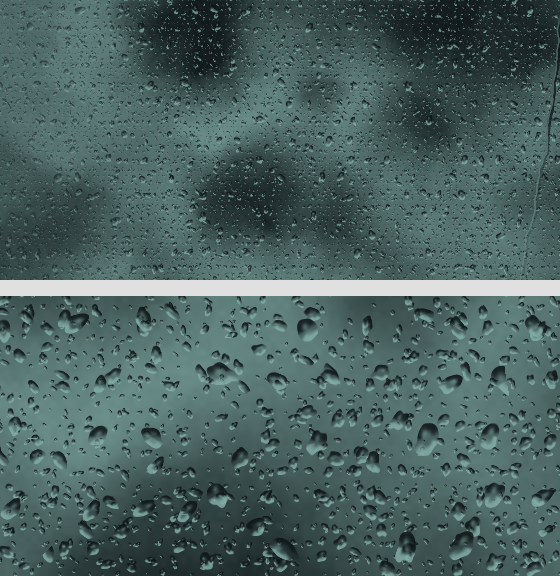
Top: the whole. Bottom: its middle third, enlarged.
Give the GLSL for this texture, as a Shadertoy shader.

```glsl
#define SHADOW_COLOR vec3(0.045, 0.070, 0.080)
#define MIST_COLOR vec3(0.470, 0.625, 0.605)
#define BASE_LIGHT 0.70
#define CLOUD_WARP 0.22
#define CLOUD_DETAIL 0.55
#define DROP_LAYERS 7
#define COARSEST_GRID 15.0
#define GRID_GROWTH 1.25
#define DROP_CHANCE 0.62
#define HIGHLIGHT_TONE 1.15
#define CLOUDS 12

// Position, radius and signed strength of each cloud mass
const vec4 cloudMass[CLOUDS] = vec4[](
    vec4(0.70, 0.90, 0.23, -0.62), vec4(0.78, 0.72, 0.13, -0.32),
    vec4(1.50, 1.00, 0.26, -0.42), vec4(1.80, 0.88, 0.30, -0.48),
    vec4(1.47, 0.56, 0.15, -0.48), vec4(0.88, 0.32, 0.18, -0.45),
    vec4(1.20, 0.23, 0.16, -0.40), vec4(1.14, 0.64, 0.07, -0.28),
    vec4(0.04, 0.18, 0.32, -0.24), vec4(1.10, 1.00, 0.22, -0.30),
    vec4(0.78, 0.56, 0.13, 0.18), vec4(1.92, 0.58, 0.16, 0.22));

vec3 hash3(vec2 p) {
    vec3 q = fract(p.xyx * vec3(0.1031, 0.1030, 0.0973));
    q += dot(q, q.yxz + 33.33);
    return fract((q.xxy + q.yzz) * q.zyx);
}

float noise(vec2 p) {
    vec2 cell = floor(p), f = fract(p);
    f = f * f * (3.0 - 2.0 * f);
    float low = mix(hash3(cell).x, hash3(cell + vec2(1, 0)).x, f.x);
    float high = mix(hash3(cell + vec2(0, 1)).x, hash3(cell + 1.0).x, f.x);
    return mix(low, high, f.y);
}

float fbm(vec2 p) {
    float sum = 0.0, amp = 0.5;
    for (int i = 0; i < 5; i++) {
        sum += amp * noise(p);
        p = mat2(1.6, 1.2, -1.2, 1.6) * p + 17.3;
        amp *= 0.5;
    }
    return sum;
}

// Blurred storm sky behind the glass
float skyTone(vec2 p) {
    vec2 warp = vec2(fbm(p * 4.0 + 3.0), fbm(p * 4.0 + 41.0)) - 0.48;
    vec2 w = p + CLOUD_WARP * warp;
    float tone = BASE_LIGHT - 0.14 * (p.x - 1.0) * (p.x - 1.0);
    tone += CLOUD_DETAIL * (fbm(w * 3.5 + 9.0) - 0.48);
    for (int i = 0; i < CLOUDS; i++) {
        vec2 d = (w - cloudMass[i].xy) / cloudMass[i].z;
        tone += cloudMass[i].w * exp(-pow(dot(d, d), 1.4));
    }
    return clamp(tone, 0.07, 0.95);
}

// One layer of drops: dark on one rim, a bright crescent on the other
float addDrops(float tone, vec2 p, float layer, float pixel) {
    float grid = COARSEST_GRID * pow(GRID_GROWTH, layer);
    vec2 g = p * grid + layer * 5.7;
    g.x += 7.0 * hash3(vec2(floor(g.y), layer + 80.0)).x;
    vec2 id = floor(g) + layer * 53.0;
    vec3 place = hash3(id), form = hash3(id + 191.0);

    float crowd = noise(p * 5.0 + layer * 11.0);
    if (form.z > DROP_CHANCE * (0.5 + crowd)) return tone;

    // Uneven tilted ellipse
    float size = mix(0.14, 0.30, place.z * place.z);
    vec2 offset = fract(g) - mix(vec2(0.38), vec2(0.62), place.xy);
    float angle = (form.x - 0.5) * 2.6;
    float c = cos(angle), s = sin(angle);
    vec2 q = mat2(c, -s, s, c) * offset / (size * vec2(mix(0.55, 0.9, form.y), 1.15));
    float d = length(q) + 0.45 * (noise(q * 1.6 + id * 7.0) - 0.4);
    float blur = pixel * grid / size;
    float body = 1.0 - smoothstep(0.9 - blur, 0.9 + 0.5 * blur, d);

    // Refraction turns the sky upside down inside the drop
    float turn = (form.y - 0.5) * 1.5 - 1.75;
    float side = dot(offset / max(length(offset), 1e-4), vec2(cos(turn), sin(turn)));
    float rim = smoothstep(0.15, 0.65, d);
    float dark = body * (0.22 + 0.70 * rim * smoothstep(-0.2, 0.6, -side));
    float bright = body * rim * smoothstep(0.2, 0.75, side);
    vec2 glint = q - vec2(-0.15, 0.30);
    bright += 0.45 * body * exp(-18.0 * dot(glint, glint));

    float clarity = mix(0.55, 0.95, smoothstep(0.1, 0.7, p.x));
    tone = mix(tone, 0.02, dark * clarity);
    return mix(tone, HIGHLIGHT_TONE, min(bright, 1.0) * clarity * 0.85);
}

// Thin crooked trickle near the right edge
float addTrickle(float tone, vec2 p, float pixel) {
    float path = 1.855 + 0.26 * p.y - 0.12 * p.y * p.y;
    path += 0.035 * (fbm(vec2(p.y * 13.0, 4.0)) - 0.48);
    float x = p.x - path;
    float width = 0.003 + 0.004 * noise(vec2(p.y * 30.0, 8.0));
    float fade = 1.0 - smoothstep(0.90, 0.97, p.y);
    float dark = 1.0 - smoothstep(width, width + pixel, abs(x));
    float bright = 1.0 - smoothstep(0.001, 0.001 + pixel, abs(x + width * 0.8));
    tone = mix(tone, 0.03, dark * fade * mix(0.15, 0.8, smoothstep(0.3, 0.6, p.y)));
    return mix(tone, 0.95, bright * fade * 0.55);
}

void mainImage(out vec4 fragColor, in vec2 fragCoord) {
    vec2 p = fragCoord / iResolution.y;
    float pixel = 1.0 / iResolution.y;
    float tone = skyTone(p);
    tone += 0.05 * (noise(p * 130.0) - 0.5);
    for (int i = DROP_LAYERS - 1; i >= 0; i--)
        tone = addDrops(tone, p, float(i), pixel);
    tone = addTrickle(tone, p, pixel);
    fragColor = vec4(mix(SHADOW_COLOR, MIST_COLOR, tone), 1.0);
}
```
